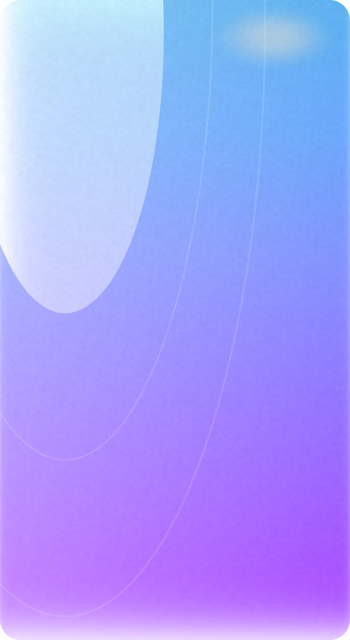
A Shadertoy shader for this background:

```glsl
// A tall rounded card: a blue to violet gradient, paler on the left, with a
// frosted elliptical panel, two hairline ellipses and soft glows at the edges.
// Layers are blended in order using ellipse distances and exponential falloffs.

// Lengths are in card widths, measured from the top left corner.
const float CARD_HEIGHT = 1.8286;
const float CORNER_RADIUS = 0.058;
const float LEFT_HAZE = 0.30;
const float PANEL_OPACITY = 0.42;
const float LINE_WIDTH = 0.0036;
const float LINE_OPACITY = 0.14;
const float GRAIN = 0.035;
const vec2 GRAIN_SCALE = vec2(190.0, 85.0);

const vec2 PANEL_CENTER = vec2(0.186, 0.095);
const vec2 PANEL_RADII = vec2(0.282, 0.800);
const vec2 INNER_CENTER = vec2(0.186, 0.007);
const vec2 INNER_RADII = vec2(0.421, 1.307);
const vec2 OUTER_CENTER = vec2(0.186, 0.071);
const vec2 OUTER_RADII = vec2(0.571, 1.690);
const vec2 BLOB_CENTER = vec2(0.780, 0.107);
const vec2 BLOB_RADII = vec2(0.175, 0.092);

const vec3 WHITE = vec3(1.0);
const vec3 SKY = vec3(0.36, 0.69, 0.94);
const vec3 AZURE = vec3(0.41, 0.66, 0.98);
const vec3 PERIWINKLE = vec3(0.50, 0.58, 0.99);
const vec3 INDIGO = vec3(0.56, 0.48, 1.00);
const vec3 VIOLET = vec3(0.66, 0.31, 1.00);
const vec3 TOP_GLOW = vec3(0.80, 0.97, 1.00);
const vec3 BLOB = vec3(0.71, 0.80, 0.87);

float hash(vec2 p) {
    return fract(sin(dot(p, vec2(127.1, 311.7))) * 43758.5453);
}

float valueNoise(vec2 p) {
    vec2 cell = floor(p);
    vec2 f = smoothstep(0.0, 1.0, fract(p));
    float low = mix(hash(cell), hash(cell + vec2(1.0, 0.0)), f.x);
    float high = mix(hash(cell + vec2(0.0, 1.0)), hash(cell + 1.0), f.x);
    return mix(low, high, f.y);
}

// First-order signed distance to an ellipse
float ellipseDistance(vec2 p, vec2 radii) {
    float k = length(p / radii);
    return k * (k - 1.0) / max(length(p / (radii * radii)), 1e-4);
}

float boxDistance(vec2 p, vec2 halfSize, float radius) {
    vec2 q = abs(p) - halfSize + radius;
    return length(max(q, 0.0)) + min(max(q.x, q.y), 0.0) - radius;
}

float coverage(float distance, float pixel) {
    return clamp(0.5 - distance / pixel, 0.0, 1.0);
}

float hairline(float distance, float pixel) {
    float halfWidth = 0.5 * LINE_WIDTH;
    return 1.0 - smoothstep(halfWidth - 0.5 * pixel, halfWidth + pixel, abs(distance));
}

vec3 skyGradient(float t) {
    vec3 color = mix(SKY, AZURE, smoothstep(0.0, 0.20, t));
    color = mix(color, PERIWINKLE, clamp((t - 0.20) / 0.19, 0.0, 1.0));
    color = mix(color, INDIGO, clamp((t - 0.39) / 0.19, 0.0, 1.0));
    return mix(color, VIOLET, clamp((t - 0.58) / 0.33, 0.0, 1.0));
}

void mainImage(out vec4 fragColor, in vec2 fragCoord) {
    vec2 uv = fragCoord / iResolution.xy;
    vec2 p = vec2(uv.x, (1.0 - uv.y) * CARD_HEIGHT);
    float pixel = 1.0 / iResolution.x;
    float fromBottom = CARD_HEIGHT - p.y;

    // Base gradient and pale left side
    vec3 color = skyGradient(1.0 - uv.y);
    color = mix(color, WHITE, LEFT_HAZE * (1.0 - uv.x));

    // Blurred light at the upper right
    float blobReach = length((p - BLOB_CENTER) / BLOB_RADII);
    color = mix(color, BLOB, 0.85 * (1.0 - smoothstep(0.1, 1.1, blobReach)));

    // Hairline ellipses
    float inner = hairline(ellipseDistance(p - INNER_CENTER, INNER_RADII), pixel);
    float outer = hairline(ellipseDistance(p - OUTER_CENTER, OUTER_RADII), pixel);
    color = mix(color, WHITE, LINE_OPACITY * max(inner, outer));

    // Frosted panel, lit along the top and left edges
    float panel = coverage(ellipseDistance(p - PANEL_CENTER, PANEL_RADII), pixel);
    vec3 frosted = mix(color, WHITE, PANEL_OPACITY);
    frosted = mix(frosted, TOP_GLOW, 0.6 * exp(-pow(p.y / 0.09, 1.5)));
    frosted = mix(frosted, WHITE, 0.85 * exp(-pow(p.x / 0.055, 1.4)));
    color = mix(color, frosted, panel);

    // Fine grain
    float grain = 0.6 * valueNoise(p * GRAIN_SCALE.x) + 0.4 * valueNoise(p * GRAIN_SCALE.y);
    color += GRAIN * (grain - 0.5);

    // Bottom glow and thin side rims
    color = mix(color, WHITE, 0.72 * exp(-pow(fromBottom / 0.065, 1.3)));
    float side = min(p.x, 1.0 - p.x);
    color = mix(color, WHITE, 0.25 * exp(-side / 0.008));

    // Rounded card on white
    vec2 halfCard = 0.5 * vec2(1.0, CARD_HEIGHT);
    float card = coverage(boxDistance(p - halfCard, halfCard, CORNER_RADIUS), pixel);
    fragColor = vec4(mix(WHITE, clamp(color, 0.0, 1.0), card), 1.0);
}
```
